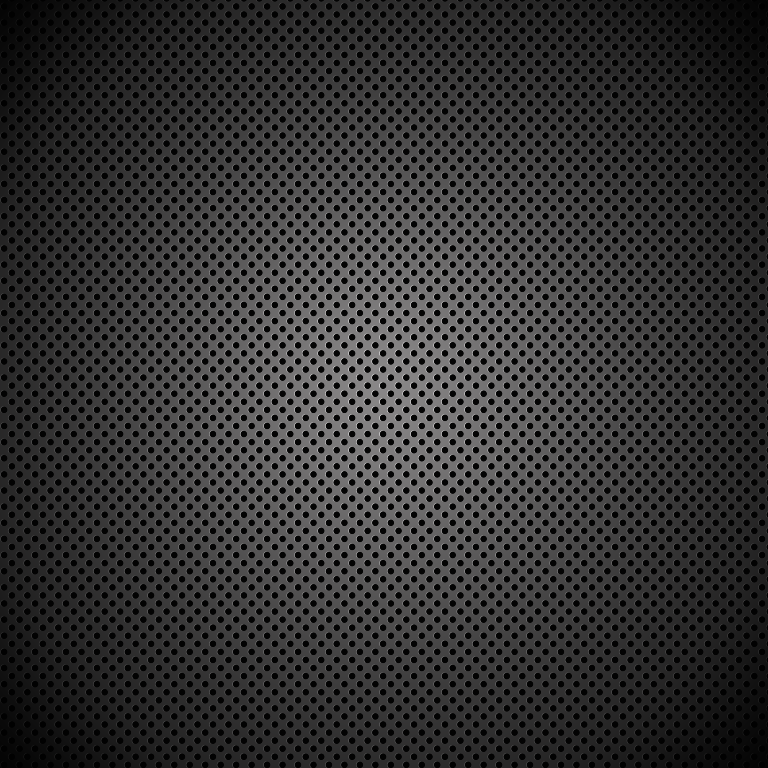
Reproduce this texture procedurally as a three.js fragment shader.

```glsl
#define PITCH vec2(0.02014, 0.02101)
#define LATTICE_ORIGIN vec2(0.3377, 0.6239)
#define HOLE_RADIUS 0.0042
#define RIM_WIDTH 0.0007
#define RIM_STRENGTH 0.42
#define GLOW_CENTER vec2(0.5, 0.5)
#define GLOW_RADIUS 0.45
#define METAL_COLOR vec3(0.535, 0.528, 0.53)
#define HOLE_COLOR vec3(0.012)

varying vec2 vUv;

// Offset from the closest point of a rectangular lattice
vec2 latticeOffset(vec2 p) {
  return p - PITCH * floor(p / PITCH + 0.5);
}

// Offset from the closest hole: two lattices staggered by half a pitch
vec2 nearestHole(vec2 p) {
  vec2 a = latticeOffset(p);
  vec2 b = latticeOffset(p - 0.5 * PITCH);
  return dot(a, a) < dot(b, b) ? a : b;
}

// Light falling off from the center, dying out in the corners
float glow(vec2 p) {
  float r = length((p - GLOW_CENTER) * vec2(1.02, 0.98));
  float falloff = exp(-pow(r / GLOW_RADIUS, 1.5));
  return falloff * (1.0 - smoothstep(0.52, 0.78, r));
}

void main() {
  float pixel = max(fwidth(vUv.x), 0.00001);
  vec2 offset = nearestHole(vUv - LATTICE_ORIGIN);
  float dist = length(offset);
  float edge = dist - HOLE_RADIUS;

  // Sheet
  float light = glow(vUv);
  vec3 color = METAL_COLOR * light;

  // Bright bevel on the left side of each hole
  float facing = dot(offset / max(dist, 0.00001), normalize(vec2(-1.0, 0.25)));
  float ring = 1.0 - smoothstep(0.0, RIM_WIDTH + 0.5 * pixel, abs(edge - 0.5 * RIM_WIDTH));
  color += RIM_STRENGTH * (0.08 + 0.6 * light) * ring * smoothstep(0.1, 0.9, facing);

  // Punched holes
  float hole = 1.0 - smoothstep(-0.5 * pixel, 0.5 * pixel, edge);
  color = mix(color, HOLE_COLOR * (0.3 + light), hole);

  gl_FragColor = vec4(color, 1.0);
}
```
